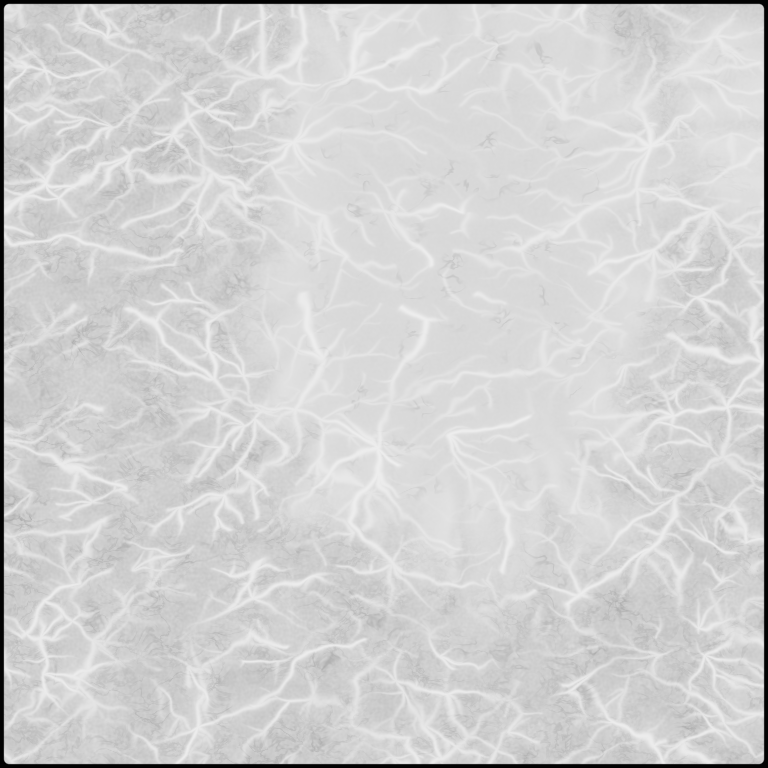
Give the GLSL for this texture map, as a WebGL 1 fragment shader.

```glsl
precision highp float;
// Pale eroded terrain map: white branching drainage veins over grey, grainy
// ground, a smooth hazy plain in the middle and a thin black frame.
// Veins link each jittered grid node to its steepest downhill neighbour.

uniform vec2 u_resolution;

vec2 hash2(vec2 p) {
  vec3 q = fract(p.xyx * vec3(0.1031, 0.1030, 0.0973));
  q += dot(q, q.yzx + 33.33);
  return fract((q.xx + q.yz) * q.zy);
}

float corner(vec2 cell, vec2 offset) {
  return dot(hash2(cell) * 2.0 - 1.0, offset);
}

// Gradient noise, roughly -1 to 1
float noise(vec2 p) {
  vec2 i = floor(p), f = fract(p), e = vec2(1.0, 0.0);
  vec2 u = f * f * f * (f * (f * 6.0 - 15.0) + 10.0);
  return 1.4 * mix(mix(corner(i, f), corner(i + e.xy, f - e.xy), u.x),
                   mix(corner(i + e.yx, f - e.yx), corner(i + 1.0, f - 1.0), u.x), u.y);
}

float fbm(vec2 p) {
  float sum = 0.0, amp = 0.6;
  for (int i = 0; i < 4; i++) {
    sum += amp * noise(p);
    p = mat2(1.6, 1.2, -1.2, 1.6) * p + 7.3;
    amp *= 0.55;
  }
  return sum;
}

vec2 warp(vec2 p) {
  return vec2(noise(p), noise(p + 41.7));
}

// Node position in grid units, its height, and its flow: bumps carry little
vec4 node(vec2 cell, float grid) {
  vec2 jitter = hash2(cell);
  vec2 q = cell + 0.1 + 0.8 * jitter;
  float bump = fract(jitter.x * 9.0 + jitter.y * 5.0);
  float height = noise(q * 3.2 / grid + 3.7) + 7.0 / grid * bump;
  return vec4(q, height, 1.0 - smoothstep(0.3, 0.95, bump));
}

// x: vein core, y: soft halo; both fade out towards the sources
vec2 veins(vec2 p, float grid, float width) {
  vec2 g = p * grid, home = floor(g), result = vec2(0.0);
  for (int j = -1; j <= 1; j++) for (int i = -1; i <= 1; i++) {
    vec2 cell = home + vec2(float(i), float(j));
    vec4 a = node(cell, grid), b = a;
    float steepest = 0.0;
    for (int m = -1; m <= 1; m++) for (int n = -1; n <= 1; n++) {
      vec4 c = node(cell + vec2(float(n), float(m)), grid);
      float slope = (a.z - c.z) / max(distance(a.xy, c.xy), 0.35);
      if (slope > steepest) { steepest = slope; b = c; }
    }
    vec2 ab = b.xy - a.xy;
    float t = clamp(dot(g - a.xy, ab) / max(dot(ab, ab), 0.001), 0.0, 1.0);
    float d = distance(g, a.xy + ab * t);
    float flow = mix(a.w, b.w, t) * step(0.001, steepest);
    float w = width * (0.5 + 0.6 * flow);
    result = max(result, flow * vec2(exp(-d * d / (w * w)), exp(-d * d * 8.0)));
  }
  return result;
}

void main() {
  vec2 p = gl_FragCoord.xy / u_resolution;

  // Smooth plain with an irregular rim, and its radial streaks
  vec2 bent = p + 0.06 * warp(p * 5.0) + 0.025 * warp(p * 14.0);
  vec2 spoke = (bent - vec2(0.6, 0.66)) / vec2(0.24, 0.38);
  float r = length(spoke);
  float rough = smoothstep(0.85, 1.2, r + 0.25 * noise(p * 9.0));
  float streak = 0.45 + 0.8 * noise(spoke / max(r, 0.01) * 9.0 + r * 1.5);
  float rim = exp(-pow((r - 1.0) / 0.22, 2.0)) * streak;

  // Bright sheet in the upper right
  float sheet = 1.0 - smoothstep(0.6, 1.25, length((bent - vec2(0.99, 0.84)) / vec2(0.13, 0.17)));
  sheet *= 0.8 + 0.4 * noise(p * vec2(9.0, 40.0));
  float haze = clamp(0.9 * rim + sheet, 0.0, 1.0);
  rough *= 1.0 - 0.7 * haze;

  // Ground tone, mottling and grain
  float grain = noise(p * 230.0) + 0.7 * noise(p * 110.0 + 9.0);
  float patches = fbm(p * 13.0);
  float tone = mix(0.847, 0.802, rough);
  tone += rough * 0.05 * patches + grain * mix(0.007, 0.027, rough);

  // Fine scribbles on the rough ground, and fewer long dark filaments
  vec2 crease = p + 0.012 * warp(p * 30.0);
  float scribble = 1.0 - smoothstep(0.0, 0.16, abs(fbm(crease * vec2(38.0, 52.0))));
  tone -= 0.055 * rough * scribble * smoothstep(-0.4, 0.3, noise(p * 17.0 + 31.0));
  float line = 1.0 - smoothstep(0.0, 0.09, abs(fbm(crease * vec2(17.0, 26.0) + 3.0)));
  tone -= 0.07 * line * smoothstep(0.0, 0.5, noise(p * 23.0 + 5.0));
  tone = mix(tone, 0.9, 0.75 * haze);

  // Two sizes of vein tree, bent and thinned out in patches
  vec2 q = p + 0.016 * warp(p * 13.0) + 0.007 * warp(p * 43.0);
  q *= vec2(0.82, 1.2);
  vec2 trunk = veins(q, 17.0, 0.062);
  vec2 twig = veins(q + 0.37, 36.0, 0.10);
  float cover = smoothstep(-0.45, 0.2, noise(p * 8.0 + 15.0));
  twig *= (0.25 + 0.75 * cover) * mix(0.6, 0.95, rough);
  trunk *= 0.6 + 0.4 * smoothstep(-0.4, 0.2, noise(p * 6.0 + 27.0));
  float halo = clamp(0.5 * trunk.y + 0.4 * twig.y, 0.0, 1.0);
  tone = mix(tone, 0.885, 0.5 * halo);
  tone = mix(tone, 0.935, 0.92 * max(trunk.x, twig.x));

  // Black frame with slightly rounded corners
  vec2 side = abs(p - 0.5) - 0.488;
  float inset = 0.012 - length(max(side, 0.0)) - min(max(side.x, side.y), 0.0);
  tone = mix(0.008, tone, smoothstep(0.0040, 0.0062, inset));
  gl_FragColor = vec4(vec3(tone), 1.0);
}
```
